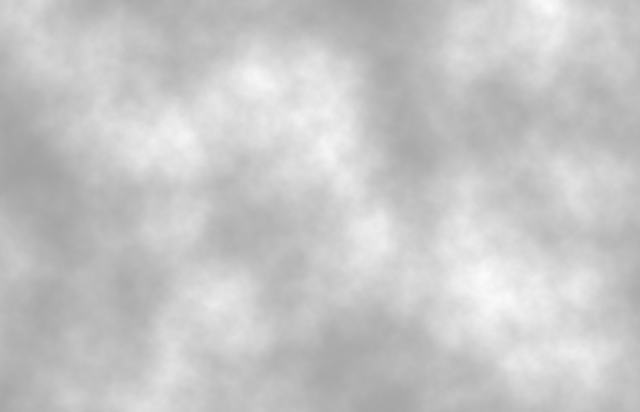
This texture is drawn by a WebGL 2 fragment shader. Its source:

```glsl
#version 300 es
precision highp float;
precision highp int;

// Soft grey cloud cover: several octaves of gradient noise are summed,
// each one turned and shifted so that the lattices never line up,
// and the sum is mapped to a light grey with slightly lifted highlights.

uniform vec2 u_resolution;
out vec4 fragColor;

const int   OCTAVES   = 6;
const float FREQUENCY = 2.5;    // lattice cells per canvas height
const float GAIN      = 0.5;    // amplitude ratio of successive octaves
const float LACUNARITY = 2.03;  // frequency ratio of successive octaves
const float TURN      = 0.65;   // rotation per octave, in radians
const vec2  SHIFT     = vec2(17.3, 9.7);
const float MID_GREY  = 0.762;
const float CONTRAST  = 0.275;
const float LIFT      = 0.13;   // quadratic term that brightens the extremes
const float TAU       = 6.2831853;

// Integer hash of a lattice point, returned in 0..1
float hash(ivec2 cell) {
    uvec2 q = uvec2(cell) * uvec2(1597334673u, 3812015801u);
    uint h = q.x ^ q.y;
    h = (h ^ (h >> 16)) * 2146121005u;
    h = (h ^ (h >> 15)) * 2221713035u;
    h ^= h >> 16;
    return float(h >> 8) / 16777216.0;
}

// Contribution of the unit gradient at one cell corner
float cornerSlope(ivec2 cell, vec2 offset) {
    float angle = TAU * hash(cell);
    return dot(vec2(cos(angle), sin(angle)), offset);
}

// Gradient noise with quintic blending, centred on zero
float gradientNoise(vec2 p) {
    ivec2 cell = ivec2(floor(p));
    vec2 f = fract(p);
    vec2 blend = f * f * f * (f * (f * 6.0 - 15.0) + 10.0);
    float a = cornerSlope(cell, f);
    float b = cornerSlope(cell + ivec2(1, 0), f - vec2(1.0, 0.0));
    float c = cornerSlope(cell + ivec2(0, 1), f - vec2(0.0, 1.0));
    float d = cornerSlope(cell + ivec2(1, 1), f - vec2(1.0, 1.0));
    return mix(mix(a, b, blend.x), mix(c, d, blend.x), blend.y);
}

// Octave sum, from broad billows down to faint mottling
float clouds(vec2 p) {
    mat2 nextOctave = LACUNARITY * mat2(cos(TURN), sin(TURN), -sin(TURN), cos(TURN));
    float sum = 0.0;
    float amplitude = 1.0;
    for (int i = 0; i < OCTAVES; i++) {
        sum += amplitude * gradientNoise(p);
        p = nextOctave * p + SHIFT;
        amplitude *= GAIN;
    }
    return sum;
}

void main() {
    vec2 uv = gl_FragCoord.xy / u_resolution.y;
    float density = clouds(uv * FREQUENCY + SHIFT);
    float grey = MID_GREY + CONTRAST * density + LIFT * density * density;
    fragColor = vec4(vec3(clamp(grey, 0.0, 1.0)), 1.0);
}
```
